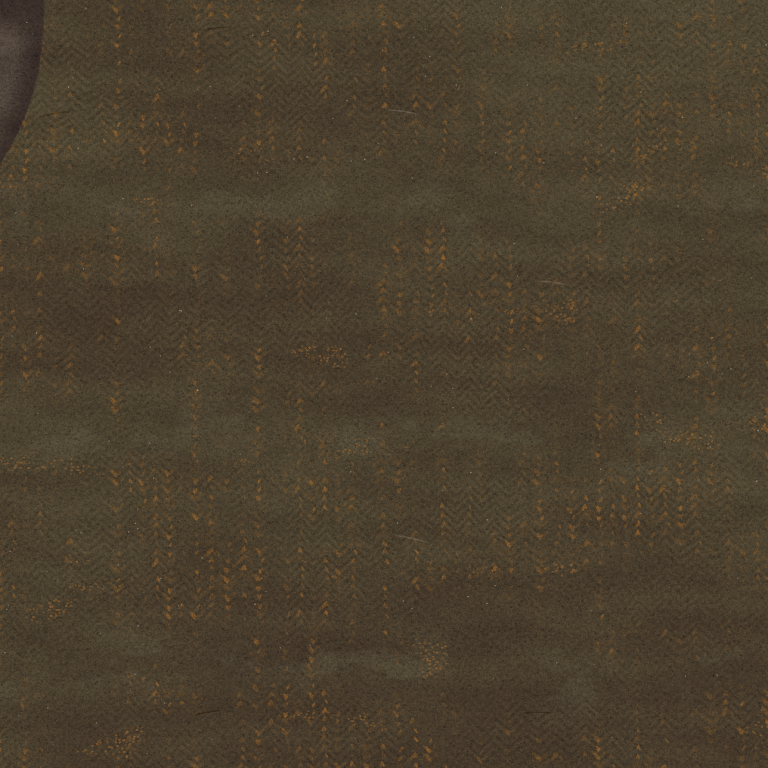
Write a Shadertoy shader that draws this texture.

```glsl
// Worn olive-brown herringbone cloth with ochre thread dots, dull smears and a dark petal in the corner.

vec2 hash2(vec2 p) {
    vec3 q = fract(p.xyx * vec3(0.1031, 0.1030, 0.0973));
    q += dot(q, q.yzx + 33.33);
    return fract((q.xx + q.yz) * q.zy);
}

// Cellular noise: x = distance to the nearest point, y = random value of that point
vec2 cellular(vec2 p) {
    vec2 cell = floor(p), nearest = vec2(9.0, 0.0);
    for (int j = -1; j <= 1; j++)
    for (int i = -1; i <= 1; i++) {
        vec2 id = cell + vec2(i, j);
        float d = length(id + hash2(id) - p);
        if (d < nearest.x) nearest = vec2(d, hash2(id + 71.0).x);
    }
    return nearest;
}

// Layered, rotated sines, roughly -1 to 1
float clouds(vec2 p) {
    float sum = 0.0, amp = 0.5;
    for (int i = 0; i < 6; i++) {
        p = mat2(0.8, 0.6, -0.6, 0.8) * p * 1.7 + 1.3;
        sum += amp * sin(p.x + 1.6 * sin(p.y));
        amp *= 0.62;
    }
    return sum;
}

// Ochre dots on the ribs: x = bright rib dots, y = faint slanted marks between them
vec2 threadDots(float rib, float row, float wear) {
    vec2 id = vec2(floor(rib + 0.5), floor(row));
    vec2 rnd = hash2(id + 13.0);
    vec2 column = hash2(vec2(id.x, 5.0));
    vec2 local = vec2(rib - id.x, fract(row) - 0.5) + 0.3 * (rnd.yx - 0.5);
    float run = sin(id.y * (0.13 + 0.2 * column.y) + 6.28 * column.x + 1.5 * sin(id.y * 0.11 + id.x));
    float strength = smoothstep(0.25, 1.0, wear + 0.24 * run + 0.42 * column.y * column.y);
    float size = 0.65 + 0.5 * rnd.y;
    float dotShape = 1.0 - smoothstep(0.5, 1.1, length(local / vec2(0.21, 0.38)) / size);
    float dash = (1.0 - smoothstep(0.12, 0.36, abs(local.y))) * smoothstep(0.35, 0.9, rnd.y);
    return vec2(dotShape * strength * smoothstep(-0.1, 0.9, rnd.x), dash * strength);
}

void mainImage(out vec4 fragColor, in vec2 fragCoord) {
    vec2 uv = fragCoord / iResolution.xy;

    // Dull horizontal smears, repeated down the cloth
    float bandY = uv.y - 0.735 + 0.03 * clouds(vec2(uv.x * 2.5, 3.0));
    float fromBand = (fract(bandY / 0.30 + 0.5) - 0.5) * 0.30;
    float smear = exp(-pow(fromBand / 0.036, 2.0));
    float patches = clouds(uv * vec2(2.2, 4.5) + 2.0);
    float streaks = clouds(uv * vec2(9.0, 34.0) + 9.0);

    // Ground colour
    float olive = 0.45 + 0.34 * patches + 0.22 * streaks + 0.10 * smear + 0.45 * (uv.y - 0.5);
    vec3 color = mix(vec3(0.272, 0.225, 0.168), vec3(0.309, 0.273, 0.197), clamp(olive, 0.0, 1.0));
    float dull = smear * smoothstep(0.1, 0.6, clouds(uv * vec2(14.0, 26.0) + 4.0));
    color = mix(color, vec3(0.335, 0.305, 0.235), 0.5 * dull);

    // Herringbone: zigzag rows that turn at every rib
    vec2 cloth = uv + 0.0015 * vec2(sin(uv.y * 19.0), sin(uv.x * 23.0 + uv.y * 11.0));
    cloth.x += 0.004 * sin(uv.x * 31.0) + 0.0012 * sin(uv.y * 83.0 + uv.x * 40.0);
    float rib = cloth.x * 54.0;
    float zigzag = abs(fract(rib * 0.5) - 0.5) * 2.0;
    float row = cloth.y * 86.0 + zigzag * 1.5;
    float weave = sin(6.2832 * row) * (1.0 - 0.6 * smear);
    float relief = 0.5 + 0.5 * clouds(uv * vec2(11.0, 9.0) + 60.0);
    color *= 1.0 + 0.075 * weave * relief;

    // Worn ochre threads, in broken level patches
    float wear = 0.37 + 0.22 * clouds(uv * vec2(3.5, 6.0) + 17.0);
    wear += 0.26 * clouds(uv * vec2(5.0, 19.0) + 23.0) - 0.35 * smear;
    vec2 dots = threadDots(rib, row, wear);
    float frayed = 0.55 + 0.7 * cellular(uv * 260.0 + 3.0).y;
    color = mix(color, vec3(0.56, 0.37, 0.17), min(0.75 * dots.x * frayed, 0.85));
    color = mix(color, vec3(0.45, 0.32, 0.17), 0.36 * dots.y * frayed);

    // Small abraded crumbs
    vec2 chip = cellular(uv * vec2(210.0, 260.0));
    float abraded = smoothstep(0.70, 1.0, clouds(uv * vec2(6.0, 15.0) + 31.0));
    abraded *= smoothstep(0.5, 0.25, chip.x) * step(0.6, chip.y);
    color = mix(color, vec3(0.56, 0.38, 0.19), 0.6 * abraded);

    // Dark petal tapering into the left edge, with a lighter heart
    float drop = clamp((1.0 - uv.y) / 0.215, 0.0, 1.0);
    float inside = 0.058 * (1.0 - pow(drop, 2.4)) - uv.x;
    float petal = smoothstep(-0.001, 0.002, inside) * step(0.785, uv.y);
    float heart = smoothstep(0.004, 0.04, inside) * smoothstep(0.99, 0.95, uv.y + uv.x * 0.4);
    vec3 petalColor = mix(vec3(0.225, 0.180, 0.160), vec3(0.315, 0.270, 0.235), heart);
    color = mix(color, petalColor * (1.0 + 0.06 * streaks), petal);

    // A few short, nearly level scratches, pale or dark
    vec2 grid = uv * vec2(5.0, 9.0);
    vec2 rnd = hash2(floor(grid) + 40.0);
    vec2 along = (fract(grid) - 0.3 - 0.4 * rnd) / vec2(5.0, 9.0);
    along.y += along.x * (rnd.x - 0.5) * 0.5 + 3.0 * along.x * along.x;
    float scratch = smoothstep(0.0016, 0.0004, abs(along.y)) * smoothstep(0.024, 0.012, abs(along.x));
    color += scratch * step(0.88, rnd.y) * (rnd.x > 0.65 ? 0.09 : -0.06);

    // Sharp fibre grain, dark pits and pale specks
    vec2 fibre = cellular(uv * vec2(230.0, 380.0));
    vec2 fine = cellular(uv * 520.0 + 7.0);
    color *= 1.0 + 0.09 * (fibre.y - 0.5) + 0.19 * (fine.y - 0.5) + 0.025 * streaks;
    vec2 pit = cellular(uv * vec2(150.0, 190.0) + 90.0);
    color *= 1.0 - 0.14 * smoothstep(0.35, 0.15, pit.x) * step(0.75, pit.y);
    vec2 speck = cellular(uv * 140.0 + 50.0);
    color += 0.22 * smoothstep(0.22, 0.06, speck.x) * smoothstep(0.985, 1.0, speck.y);

    fragColor = vec4(color, 1.0);
}
```
